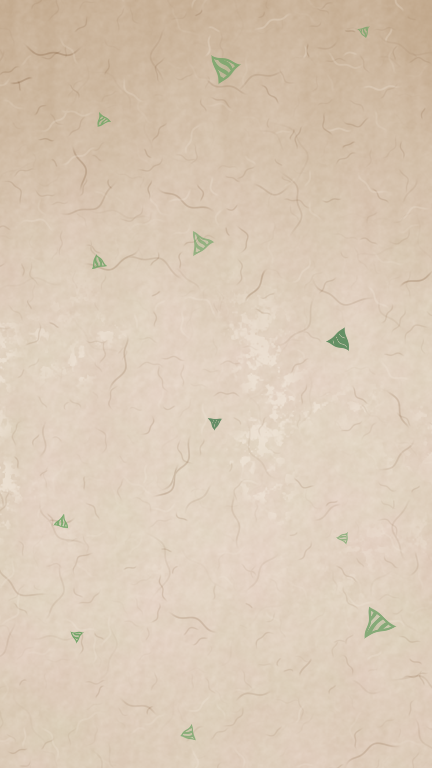
Give the GLSL for this background, as a Shadertoy shader.

```glsl
// Aged fibre paper, darker toward the top, with a scatter of hand-hatched green triangles.
// The tone comes from a vertical gradient, layered sines and grain; fibres are bent
// strokes strewn over jittered cells, and each triangle lives in its own larger cell.

const vec3 PAPER_DARK = vec3(0.765, 0.668, 0.560);
const vec3 PAPER_LIGHT = vec3(0.897, 0.840, 0.778);
const vec3 FIBRE_BROWN = vec3(0.58, 0.45, 0.33);
const vec3 FLAKE_WHITE = vec3(0.94, 0.90, 0.85);
const vec3 INK_DARK = vec3(0.27, 0.47, 0.32);
const vec3 INK_LIGHT = vec3(0.42, 0.65, 0.38);
const vec2 TRIANGLE_CELL = vec2(0.1875, 0.25);
const float TRIANGLE_MIN = 0.010;
const float TRIANGLE_MAX = 0.027;
const float GRAIN = 0.22;
const float RELIEF = 0.20;

vec4 hash4(vec2 p) {
    vec4 h = fract(p.xyxy * vec4(0.1031, 0.1030, 0.0973, 0.1099));
    h += dot(h, h.wzxy + 33.33);
    return fract((h.xxyz + h.yzzw) * h.zywx);
}

float valueNoise(vec2 p) {
    vec2 i = floor(p), f = fract(p);
    f = f * f * (3.0 - 2.0 * f);
    float low = mix(hash4(i).x, hash4(i + vec2(1, 0)).x, f.x);
    float high = mix(hash4(i + vec2(0, 1)).x, hash4(i + vec2(1, 1)).x, f.x);
    return mix(low, high, f.y);
}

float fractalNoise(vec2 p) {
    return 0.5 * valueNoise(p) + 0.3 * valueNoise(p * 2.1 + 7.0) + 0.2 * valueNoise(p * 4.3 + 19.0);
}

mat2 rotation(float a) {
    return mat2(cos(a), sin(a), -sin(a), cos(a));
}

// Soft cloudy variation, about -1 to 1
float layeredSines(vec2 p) {
    float sum = 0.0, weight = 0.5;
    for (int i = 0; i < 4; i++) {
        p = rotation(1.1) * p * 1.7 + 2.3;
        sum += weight * sin(p.x + 1.5 * sin(p.y)) * cos(p.y * 0.8);
        weight *= 0.7;
    }
    return sum;
}

// Bent, tapered strokes, one per cell, reaching into the neighbours
float fibres(vec2 p, float cellSize, float halfWidth, float px, float seed) {
    vec2 home = floor(p / cellSize);
    float cover = 0.0;
    for (int j = -1; j <= 1; j++) {
        for (int i = -1; i <= 1; i++) {
            vec2 cell = home + vec2(i, j);
            vec4 h = hash4(cell + seed), k = hash4(cell + seed + 51.7);
            vec2 q = rotation(k.x * 6.283) * (p / cellSize - cell - h.xy);
            float bend = 2.2 * (k.y - 0.5), reach = mix(0.2, 0.65, h.z);
            float curve = bend * q.x * q.x + 0.04 * sin(q.x * 11.0 + k.z * 6.283);
            float slope = 2.0 * bend * q.x + 0.44 * cos(q.x * 11.0 + k.z * 6.283);
            float d = abs(q.y - curve) * cellSize / sqrt(1.0 + slope * slope);
            float line = 1.0 - smoothstep(halfWidth - 0.5 * px, halfWidth + px, d);
            float taper = 1.0 - smoothstep(0.55 * reach, reach, abs(q.x));
            cover = max(cover, line * taper * h.w * h.w);
        }
    }
    return cover;
}

// Ink colour in rgb, coverage in a
vec4 hatchedTriangle(vec2 p, float px) {
    vec2 cell = floor(p / TRIANGLE_CELL);
    vec4 h = hash4(cell + 12.0), k = hash4(cell + 83.0);
    vec2 centre = (cell + 0.5 + (h.xy - 0.5) * vec2(0.56, 0.68)) * TRIANGLE_CELL;
    float radius = mix(TRIANGLE_MIN, TRIANGLE_MAX, h.z * h.z);
    vec2 q = rotation(h.w * 6.283) * (p - centre) / radius;
    float soft = px / radius;
    q += 0.05 * sin(q.yx * 5.0 + h.xy * 20.0);
    float d = max(abs(q.x) * 0.866 + q.y * 0.5, -q.y) - 0.47;
    float shape = 1.0 - smoothstep(-0.6 * soft, 0.6 * soft, d);
    float border = smoothstep(-0.11 - soft, -0.11 + 0.3 * soft, d);
    // Solid marks keep thin scratches, open ones get wide gaps
    float solid = step(0.66, k.x);
    float across = dot(q, vec2(0.5, 0.866)) + 0.06 * sin(q.x * 6.0 + k.y * 9.0);
    float wave = abs(fract(across * 2.6 + k.z) - 0.5) * 2.0;
    float gap = mix(0.50, 0.10, solid);
    float hatch = smoothstep(gap - 2.6 * soft, gap + 2.6 * soft, wave);
    float ink = shape * max(border, mix(0.22, 1.0, hatch));
    return vec4(mix(INK_LIGHT, INK_DARK, 0.25 * k.y + 0.65 * solid), ink * mix(0.6, 0.95, k.w));
}

void mainImage(out vec4 fragColor, in vec2 fragCoord) {
    float px = 1.0 / iResolution.y;
    vec2 p = fragCoord * px;
    float side = abs(fragCoord.x / iResolution.x - 0.5) * 2.0;
    float upper = smoothstep(0.45, 1.0, p.y);

    // Paper tone: gradient, clouds, vertical streaks, grain and embossed relief
    float tone = 0.93 - 0.75 * smoothstep(0.48, 1.1, p.y) - 0.12 * (1.0 - smoothstep(0.0, 0.32, p.y));
    tone -= side * side * mix(0.07, 0.16, upper);
    tone += 0.07 * layeredSines(p * 9.0);
    tone += (valueNoise(p * vec2(75.0, 7.0)) - 0.5) * mix(0.05, 0.16, upper);
    tone += (fractalNoise(p * 130.0) - 0.5) * GRAIN;
    tone += (fractalNoise(p * 65.0) - fractalNoise(p * 65.0 + vec2(0.25, -0.25))) * RELIEF;
    vec3 col = mix(PAPER_DARK, PAPER_LIGHT, tone);

    // Faint rose and moss stains, then pale flakes around the middle
    col += vec3(0.008, -0.006, 0.006) * layeredSines(p * 14.0 + 5.0) * (1.0 - upper);
    float band = smoothstep(0.15, 0.38, p.y) * (1.0 - smoothstep(0.5, 0.7, p.y));
    float patches = smoothstep(0.48, 0.75, fractalNoise(p * 9.0 + 3.0));
    float flakes = smoothstep(0.50, 0.68, fractalNoise(p * 85.0 + 31.0));
    col = mix(col, FLAKE_WHITE, 0.7 * band * patches * flakes);

    // Long, short and pale fibres
    float strands = 0.42 * fibres(p, 0.075, 0.0008, px, 4.0) + 0.30 * fibres(p, 0.032, 0.0006, px, 29.0);
    col = mix(col, FIBRE_BROWN, strands * mix(0.75, 1.0, upper));
    col = mix(col, FLAKE_WHITE, 0.3 * fibres(p, 0.045, 0.0009, px, 67.0));

    vec4 mark = hatchedTriangle(p, px);
    col = mix(col, mark.rgb, mark.a);
    fragColor = vec4(clamp(col, 0.0, 1.0), 1.0);
}
```
